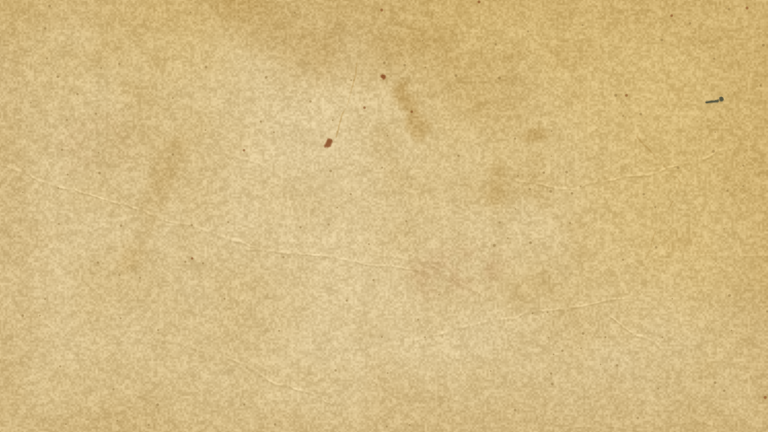
Reproduce this texture procedurally as a Shadertoy shader.

```glsl
// Aged parchment: mottled tan paper with grain, stains, creases and specks.

const vec3 PALE  = vec3(0.868, 0.780, 0.592);
const vec3 TAN   = vec3(0.832, 0.732, 0.522);
const vec3 GOLD  = vec3(0.838, 0.722, 0.465);
const vec3 STAIN = vec3(0.730, 0.590, 0.335);
const vec3 BLUSH = vec3(0.760, 0.620, 0.430);
const vec3 RUST  = vec3(0.480, 0.220, 0.080);
const vec3 INK   = vec3(0.210, 0.240, 0.200);

const float GRAIN_SCALE = 210.0;    // cells per canvas height
const float GRAIN_CONTRAST = 0.110;
const float FOLD_WIDTH = 0.0027;
const float FOLD_CONTRAST = 0.055;
const float WRINKLE_CONTRAST = 0.022;
const int WRINKLE_COUNT = 16;

// Main folds as start.xy, end.xy
const vec4 FOLDS[8] = vec4[8](
    vec4(-0.05, 0.625, 0.42, 0.487), vec4(0.34, 0.505, 0.62, 0.42),
    vec4(0.50, 0.435, 1.02, 0.37),   vec4(1.13, 0.60, 1.36, 0.555),
    vec4(1.28, 0.55, 1.74, 0.67),    vec4(0.51, 0.19, 0.82, 0.04),
    vec4(0.90, 0.20, 1.52, 0.33),    vec4(1.40, 0.275, 1.54, 0.195));

float hash(vec2 p) {
    vec3 q = fract(p.xyx * 0.1031);
    q += dot(q, q.yzx + 33.33);
    return fract((q.x + q.y) * q.z);
}

vec2 hash2(vec2 p) {
    return vec2(hash(p), hash(p + 57.3));
}

float noise(vec2 p) {
    vec2 i = floor(p), f = fract(p);
    f = f * f * (3.0 - 2.0 * f);
    return mix(mix(hash(i), hash(i + vec2(1, 0)), f.x),
               mix(hash(i + vec2(0, 1)), hash(i + vec2(1, 1)), f.x), f.y);
}

float fbm(vec2 p) {
    float sum = 0.0, amp = 0.533;
    for (int i = 0; i < 4; i++) {
        sum += amp * noise(p);
        p = mat2(1.6, 1.2, -1.2, 1.6) * p + 19.7;
        amp *= 0.5;
    }
    return sum;
}

float segment(vec2 p, vec2 a, vec2 b) {
    vec2 ab = b - a;
    return length(p - a - ab * clamp(dot(p - a, ab) / dot(ab, ab), 0.0, 1.0));
}

// Embossed ridge: lit above, shaded below, fading at both ends
float crease(vec2 p, vec2 a, vec2 b, float width) {
    float len = distance(a, b);
    vec2 dir = (b - a) / len;
    float along = dot(p - a, dir);
    float s = dot(p - a, vec2(-dir.y, dir.x)) / width;
    float ends = smoothstep(0.0, 0.2 * len, along) * smoothstep(0.0, 0.2 * len, len - along);
    return ends * (exp(-s * s) - 0.85 * exp(-(s + 1.7) * (s + 1.7)));
}

// Soft capsule-shaped stain
float blotch(vec2 p, vec2 a, vec2 b, float radius) {
    return 1.0 - smoothstep(0.15 * radius, radius, segment(p, a, b));
}

// Sparse round specks on a jittered grid
float specks(vec2 p, float scale, float chance, float radius, float px) {
    vec2 cell = floor(p * scale);
    vec2 centre = (cell + 0.2 + 0.6 * hash2(cell + 3.1)) / scale;
    float r = radius * (0.4 + 0.6 * hash(cell + 8.7));
    float dotMask = 1.0 - smoothstep(r - px, r + px, distance(p, centre));
    return dotMask * step(hash(cell + 21.9), chance);
}

void mainImage(out vec4 fragColor, in vec2 fragCoord) {
    float px = 1.0 / iResolution.y;
    vec2 p = fragCoord * px;
    float aspect = iResolution.x * px;
    float broad = fbm(p * 2.6 + 4.0);
    float mottle = fbm(p * 9.0 + 31.0);
    float rough = fbm(p * 38.0 + 12.0);
    vec2 warp = vec2(mottle, fbm(p * 8.0 + 71.0)) - 0.5;
    vec2 w = p + 0.05 * warp + 0.02 * (rough - 0.5);

    // Paper tone, warmer towards the upper right and darker at the borders
    vec3 col = mix(PALE, TAN, smoothstep(0.25, 0.75, 0.55 * broad + 0.45 * mottle));
    float warmth = 0.28 * p.x + 0.65 * p.y + 0.5 * (broad - 0.5);
    col = mix(col, GOLD, 0.85 * smoothstep(0.50, 1.02, warmth));
    float border = min(min(p.x, aspect - p.x), min(p.y, 1.0 - p.y));
    float aged = 1.0 - smoothstep(0.0, 0.17, border + 0.3 * (mottle - 0.45));
    col = mix(col, STAIN, 0.27 * aged);

    // Water stains and reddish patches
    float stain = 0.22 * smoothstep(0.55, 0.78, mottle) * smoothstep(0.4, 0.9, warmth);
    stain += 0.34 * blotch(w, vec2(0.56, 0.99), vec2(0.70, 0.87), 0.10);
    stain += 0.26 * blotch(w, vec2(0.80, 0.92), vec2(1.15, 0.78), 0.16);
    stain += 0.50 * blotch(w, vec2(0.92, 0.78), vec2(0.97, 0.70), 0.034);
    stain += 0.45 * blotch(w, vec2(1.235, 0.685), vec2(1.25, 0.69), 0.025);
    stain += 0.25 * blotch(w, vec2(1.15, 0.61), vec2(1.16, 0.55), 0.035);
    stain += 0.27 * blotch(w, vec2(0.42, 0.66), vec2(0.31, 0.40), 0.045) * smoothstep(0.3, 0.65, mottle);
    col = mix(col, STAIN, min(stain, 0.75));
    float blush = blotch(w, vec2(1.00, 0.36), vec2(1.12, 0.38), 0.08)
                + 0.6 * blotch(w, vec2(0.20, 0.66), vec2(0.26, 0.67), 0.09);
    col = mix(col, BLUSH, 0.45 * blush * smoothstep(0.25, 0.65, rough));

    // Folds and faint random wrinkles
    float relief = 0.0;
    vec2 bent = p + 0.035 * warp + 0.006 * (rough - 0.5);
    for (int i = 0; i < 8; i++) {
        relief += FOLD_CONTRAST * crease(bent, FOLDS[i].xy, FOLDS[i].zw, FOLD_WIDTH);
    }
    for (int i = 0; i < WRINKLE_COUNT; i++) {
        vec2 id = vec2(float(i), 5.0);
        vec2 start = hash2(id) * vec2(aspect, 1.0);
        float angle = 1.4 * (hash(id + 13.0) - 0.6);
        vec2 reach = (0.12 + 0.3 * hash(id + 29.0)) * vec2(cos(angle), sin(angle));
        relief += WRINKLE_CONTRAST * crease(bent, start, start + reach, FOLD_WIDTH);
    }
    col += relief * smoothstep(0.2, 0.6, rough);

    // Thin brown cracks
    float crack = min(segment(bent, vec2(0.83, 0.87), vec2(0.77, 0.68)),
                  min(segment(bent, vec2(1.48, 0.69), vec2(1.57, 0.58)),
                      segment(bent, vec2(1.57, 0.58), vec2(1.49, 0.41))));
    col = mix(col, STAIN, 0.5 * (1.0 - smoothstep(0.0, 0.002 + px, crack)) * smoothstep(0.3, 0.6, rough));

    // Fibre grain
    float grain = noise(p * GRAIN_SCALE) + 0.5 * noise(p * GRAIN_SCALE * vec2(0.4, 0.6) + 9.0) - 0.75;
    col += GRAIN_CONTRAST * grain * vec3(0.9, 0.95, 1.0) + 0.04 * (rough - 0.5);

    // Specks, rust spots and an ink tick
    col = mix(col, STAIN * 0.8, 0.6 * specks(p, 24.0, 0.15, 0.0032, px));
    col = mix(col, RUST, 0.55 * specks(p + 0.3, 9.0, 0.08, 0.004, px));
    vec2 q = p + 0.012 * (rough - 0.5);
    float rust = min(distance(q, vec2(0.885, 0.82)), segment(q, vec2(0.757, 0.662), vec2(0.763, 0.674)));
    col = mix(col, RUST, 0.75 * (1.0 - smoothstep(0.003, 0.007 + px, rust)));
    float tick = min(segment(q, vec2(1.635, 0.762), vec2(1.66, 0.765)), distance(q, vec2(1.668, 0.769)) - 0.003);
    col = mix(col, INK, 0.8 * (1.0 - smoothstep(0.0, 0.003 + px, tick)));

    fragColor = vec4(clamp(col, 0.0, 1.0), 1.0);
}
```
